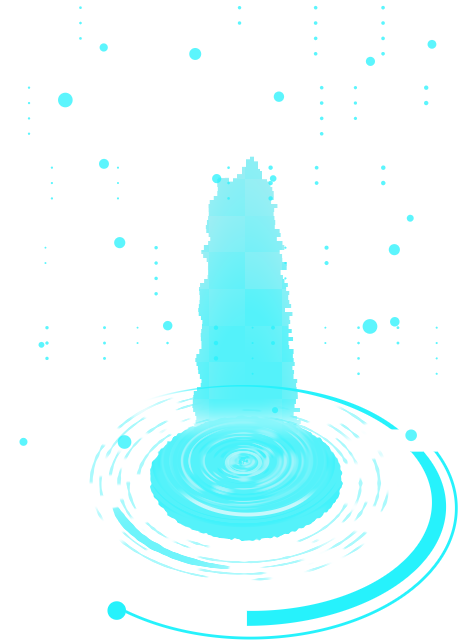
Write a Shadertoy shader that draws this background.

```glsl
// Cyan hologram: a blocky light column rising from a rippled disc with orbit arcs and drifting dots.
#define CYAN vec3(0.15, 0.95, 0.99)
#define AQUA vec3(0.33, 0.95, 0.98)
#define PALE vec3(0.68, 0.93, 0.95)
#define FLATTEN 0.63
#define TILE 0.0573
#define STEP 0.0065
#define RUN_CHANCE 0.40
#define ORB_CHANCE 0.50
#define DOT_GAP 0.024

float hash(vec2 p) {
    vec3 q = fract(vec3(p.xyx) * 0.1031);
    q += dot(q, q.yzx + 33.33);
    return fract((q.x + q.y) * q.z);
}

float noise(vec2 p) {
    vec2 i = floor(p), f = fract(p);
    f = f * f * (3.0 - 2.0 * f);
    return mix(mix(hash(i), hash(i + vec2(1, 0)), f.x),
               mix(hash(i + vec2(0, 1)), hash(i + vec2(1, 1)), f.x), f.y);
}

// Antialiased coverage of a signed distance
float fill(float d) { return clamp(0.5 - d * iResolution.y, 0.0, 1.0); }

float ellipse(vec2 p, vec2 r) {
    float k = length(p / r);
    return k * (k - 1.0) / max(length(p / (r * r)), 1e-4);
}

// Column with stepped, ragged sides and checkered tiles
vec4 lightColumn(vec2 p) {
    vec2 block = floor(p / STEP);
    vec2 s = (block + 0.5) * STEP;
    float grow = sqrt(clamp((s.y - 0.26) / 0.39, 0.0, 1.0));
    float ragged = 0.016 * (noise(vec2(block.y * 0.35, 3.0)) - 0.5);
    float left = mix(0.347, 0.304, grow) + ragged;
    float right = mix(0.406, 0.464, grow) + 0.012 * (hash(vec2(block.y, 7.0)) - 0.5);
    float top = 0.245 + 0.035 * smoothstep(0.0, 0.025, abs(s.x - 0.393))
              + 0.008 * (hash(vec2(block.x, 9.0)) - 0.5);
    float shape = fill(max(max(left - p.x, p.x - right), top - p.y));
    vec2 tile = floor((p - vec2(0.3828, 0.3945)) / TILE);
    float checker = mod(tile.x + tile.y, 2.0) - 0.5;
    float side = abs(p.x - 0.385) / 0.08;
    float density = 0.25 + 0.85 * smoothstep(0.22, 0.62, p.y) - 0.38 * side * side
                  + 0.16 * checker + 0.1 * (hash(tile) - 0.5);
    vec3 color = mix(PALE, AQUA, clamp(density, 0.0, 1.0));
    return vec4(color, shape * (1.0 - smoothstep(0.62, 0.70, p.y)));
}

// Vertical runs of small dots, one possible run per cell
float dotRuns(vec2 p) {
    vec2 size = vec2(0.058, 0.125);
    vec2 id = floor(p / size), q = p - id * size;
    float k = floor(q.y / DOT_GAP);
    float count = 2.0 + floor(3.0 * hash(id + 5.0));
    float x = size.x * mix(0.15, 0.85, hash(id + 11.0));
    float radius = mix(0.0014, 0.0035, hash(id + 23.0));
    float shown = step(hash(id + 31.0), RUN_CHANCE) * step(k, count - 1.0) * step(p.y, 0.625);
    return shown * fill(length(q - vec2(x, (k + 0.5) * DOT_GAP)) - radius);
}

float orbs(vec2 p) {
    float size = 0.12;
    vec2 id = floor(p / size);
    vec2 center = size * (id + mix(vec2(0.12), vec2(0.88), vec2(hash(id + 41.0), hash(id + 53.0))));
    float radius = mix(0.004, 0.0115, hash(id + 67.0));
    return step(hash(id + 71.0), ORB_CHANCE) * step(id.y, 5.0) * fill(length(p - center) - radius);
}

// Broken concentric strokes, heaviest at the lower left
float fragments(vec2 p) {
    vec2 q = (p - vec2(0.3815, 0.755)) / vec2(1.0, FLATTEN);
    float r = length(q), cover = 0.0;
    vec2 dir = q / max(r, 1e-4);
    float heavy = smoothstep(0.72, 0.98, dot(dir, vec2(-0.68, 0.73)));
    for (int i = 0; i < 6; i++) {
        float n = float(i);
        float radius = 0.167 + 0.0145 * n;
        float broken = noise(dir * 5.0 + n * 13.7);
        float weight = i == 3 ? heavy : 0.0;
        float width = 0.0012 + 0.002 * noise(dir * 18.0 + n * 7.0) + 0.006 * weight;
        float visible = smoothstep(0.52, 0.68, broken + 0.5 * weight);
        cover = max(cover, fill(abs(r - radius) - width) * visible * mix(0.5, 0.85, weight));
    }
    return cover;
}

void mainImage(out vec4 fragColor, in vec2 fragCoord) {
    // Canvas height is one unit, y runs downward
    vec2 p = vec2((fragCoord.x - 0.5 * iResolution.x) / iResolution.y + 0.3574,
                  1.0 - fragCoord.y / iResolution.y);
    vec3 color = mix(vec3(1.0), AQUA, fragments(p));

    // Rippled disc
    vec2 q = (p - vec2(0.380, 0.7227)) / vec2(1.0, FLATTEN);
    float r = length(q);
    vec2 dir = q / max(r, 1e-4);
    float streak = noise(vec2(r * 260.0, dir.x * 2.0) + dir.y);
    float ripple = smoothstep(0.45, 0.95, streak) * (1.0 - smoothstep(0.09, 0.14, r));
    vec3 disc = mix(AQUA, vec3(0.80, 0.96, 0.98), 0.65 * ripple);
    disc = mix(disc, CYAN, 0.4 * smoothstep(0.6, 0.9, noise(vec2(r * 190.0 + 40.0, dir.y * 2.0))));
    disc = mix(disc, vec3(0.72, 0.97, 0.98), 0.7 * fill(abs(r - 0.026) - 0.003));
    float crescent = ellipse(p - vec2(0.386, 0.733), vec2(0.117, 0.071));
    disc = mix(disc, vec3(0.89, 0.98, 0.99), 0.8 * fill(abs(crescent) - 0.003) * smoothstep(0.76, 0.79, p.y));
    float rim = ellipse(p - vec2(0.384, 0.747), vec2(0.150, 0.0964)) + 0.004 * (noise(p * 180.0) - 0.5);
    color = mix(color, disc, fill(rim) * smoothstep(0.635, 0.69, p.y));

    vec4 column = lightColumn(p);
    color = mix(color, column.rgb, column.a);

    // Upper arc, swelling to the right
    float upper = abs(ellipse(p - vec2(0.3776, 0.7682), vec2(0.2956, 0.1654)));
    float upperWidth = mix(0.0011, 0.0035, smoothstep(0.35, 0.6, p.x));
    color = mix(color, CYAN, fill(upper - upperWidth) * fill(p.y - 0.671) * smoothstep(0.22, 0.36, p.x));

    // Lower orbit: thick tapered band, thin line and its end bead
    float outer = ellipse(p - vec2(0.3854, 0.7917), vec2(0.3112, 0.1862));
    float inner = ellipse(p - vec2(0.3932, 0.7852), vec2(0.2813, 0.1693));
    float band = max(max(outer, -inner), max(0.3854 - p.x, 0.7057 - p.y));
    float line = abs(ellipse(p - vec2(0.391, 0.794), vec2(0.3216, 0.203))) - 0.0022;
    line = max(line, max(0.185 - p.x, 0.7057 - p.y));
    float bead = length(p - vec2(0.182, 0.954)) - 0.0145;
    color = mix(color, CYAN, fill(min(min(band, line), bead)));

    // Floating dots
    color = mix(color, CYAN, 0.75 * max(orbs(p), dotRuns(p)));
    fragColor = vec4(color, 1.0);
}
```
